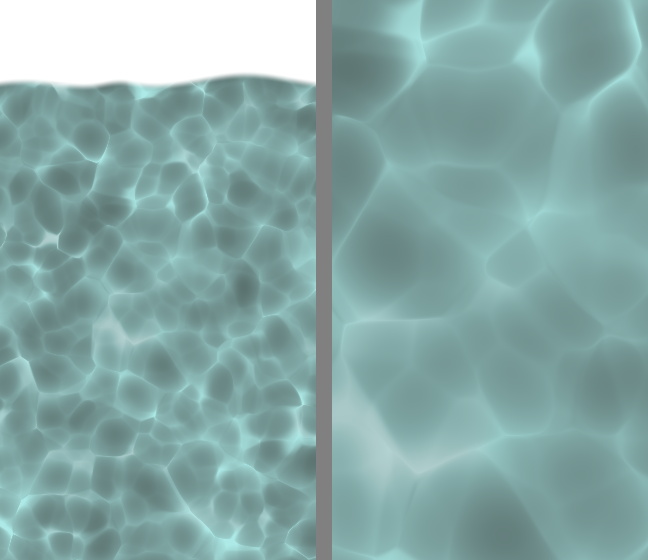
Left, the full canvas; right, a detail of the centre.
Reproduce this texture procedurally as a Shadertoy shader.

```glsl
const vec3 PAPER = vec3(1.0);
const vec3 TEAL_DARK = vec3(0.42, 0.54, 0.53);
const vec3 TEAL_BRIGHT = vec3(0.57, 0.76, 0.75);
const vec3 PALE_HAZE = vec3(0.73, 0.80, 0.80);

const float LARGE_CELLS = 8.5;    // cells per canvas width
const float MEDIUM_CELLS = 12.0;
const float SMALL_CELLS = 17.0;
const float CREASE_SHARPNESS = 26.0;
const float REFRACTION = 0.028;
const float WARP = 0.045;

const float MEAN_TONE = 0.38;     // 0 is dark teal, 1 is bright teal
const float RELIEF_GAIN = 2.2;
const float SHADE_GAIN = 0.6;
const float CLOUD_GAIN = 0.9;
const float GLINT_GAIN = 0.75;

const float SURFACE_LEVEL = 1.494;
const float SURFACE_BLUR = 0.014;

vec3 hash3(vec2 p) {
    vec3 q = fract(p.xyx * vec3(0.1031, 0.1030, 0.0973));
    q += dot(q, q.yxz + 33.33);
    return fract((q.xxy + q.yzz) * q.zyx);
}

float noise(vec2 p) {
    vec2 cell = floor(p), f = fract(p);
    f = f * f * (3.0 - 2.0 * f);
    float low = mix(hash3(cell).x, hash3(cell + vec2(1, 0)).x, f.x);
    float high = mix(hash3(cell + vec2(0, 1)).x, hash3(cell + vec2(1, 1)).x, f.x);
    return mix(low, high, f.y);
}

float clouds(vec2 p) {
    return 0.6 * noise(p) + 0.4 * noise(p * 2.1 + 17.3);
}

vec2 rotate(vec2 p, float angle) {
    float c = cos(angle), s = sin(angle);
    return vec2(c * p.x - s * p.y, s * p.x + c * p.y);
}

// Soft Voronoi: xy = vector to the cell centre, z = squared distance, w = cell shade
vec4 softCells(vec2 p) {
    vec2 home = floor(p);
    vec3 blend = vec3(0.0);
    float total = 0.0;
    for (int y = -1; y <= 1; y++) {
        for (int x = -1; x <= 1; x++) {
            vec2 cell = home + vec2(x, y);
            vec3 h = hash3(cell + 50.0);
            vec2 toCentre = cell + h.xy - p;
            float weight = exp(-CREASE_SHARPNESS * dot(toCentre, toCentre));
            blend += weight * vec3(toCentre, h.z);
            total += weight;
        }
    }
    float dist2 = max(-log(total) / CREASE_SHARPNESS, 0.0);
    return vec4(blend.xy / total, dist2, blend.z / total);
}

float bump(float x, float centre, float width) {
    float d = (x - centre) / width;
    return exp(-d * d);
}

float surfaceHeight(float x) {
    return SURFACE_LEVEL
        + 0.018 * bump(x, 0.08, 0.13)
        + 0.016 * bump(x, 0.38, 0.07)
        + 0.040 * bump(x, 0.78, 0.19);
}

void mainImage(out vec4 fragColor, in vec2 fragCoord) {
    vec2 p = fragCoord / iResolution.x;
    float depth = surfaceHeight(p.x) - p.y;

    // Irregular bubbles, each layer refracted by the one before
    vec2 q = p + WARP * (vec2(noise(p * 7.0), noise(p * 7.0 + 41.7)) - 0.5);
    vec4 large = softCells(rotate(q, 0.4) * LARGE_CELLS);
    q += REFRACTION * rotate(large.xy, -0.4);
    vec4 medium = softCells(rotate(q, 1.1) * MEDIUM_CELLS + 9.0);
    q += 0.6 * REFRACTION * rotate(medium.xy, -1.1);
    vec4 small = softCells(rotate(q, 2.0) * SMALL_CELLS + 23.0);

    vec2 relief = 0.40 * large.zw + 0.36 * medium.zw + 0.24 * small.zw;
    float tone = MEAN_TONE
        + RELIEF_GAIN * (relief.x - 0.20)
        + SHADE_GAIN * (relief.y - 0.5)
        + CLOUD_GAIN * (clouds(p * vec2(4.0, 5.0) + 3.0) - 0.5);

    // Caustic glints on creases inside scattered patches
    float patches = smoothstep(0.52, 0.82, noise(p * vec2(6.0, 8.0) + 71.0));
    float crease = smoothstep(0.16, 0.50, 0.5 * (medium.z + small.z));
    tone += GLINT_GAIN * patches * crease;
    tone -= 0.25 * exp(-depth * depth * 900.0);
    tone = clamp(tone, -0.5, 1.7);

    vec3 color = mix(TEAL_DARK, TEAL_BRIGHT, tone);
    float haze = smoothstep(0.55, 0.85, noise(p * vec2(5.0, 7.0) + 13.0));
    color = mix(color, PALE_HAZE, 0.6 * haze * smoothstep(0.5, 1.2, tone));

    // Blurred surface against the blank top
    float body = smoothstep(-SURFACE_BLUR, SURFACE_BLUR, depth);
    fragColor = vec4(mix(PAPER, color, body), 1.0);
}
```
